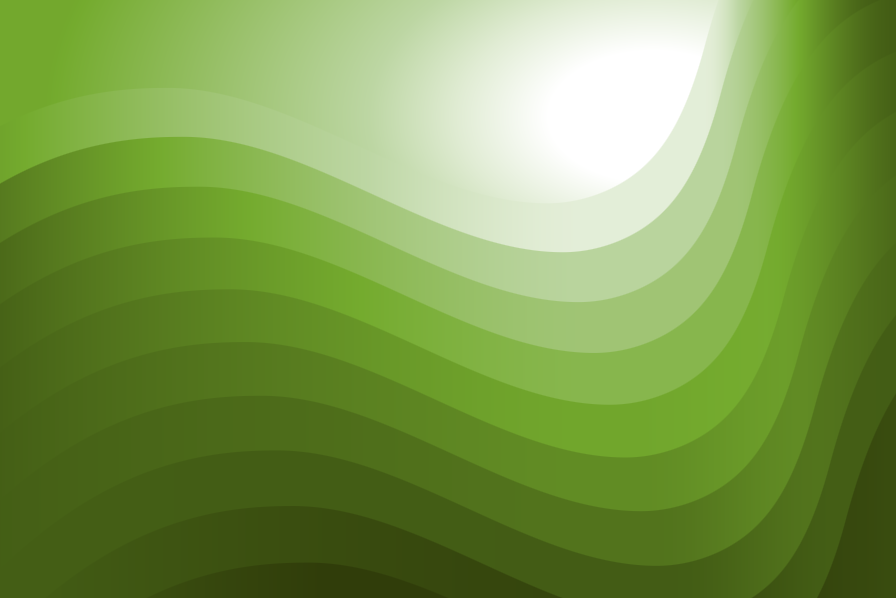
Write a Shadertoy shader that draws this background.

```glsl
// Green layered waves flowing around a white glow in the upper right.
// One wave profile is shifted down and right for each layer; every layer
// takes its colour from a shared ramp, darker with depth and at both sides.

// Colour ramp from white (0) to deep olive (1); w holds each stop's place.
vec3 greenRamp(float shade) {
    const vec4 stops[8] = vec4[8](
        vec4(1.00, 1.00, 1.00, 0.00), vec4(0.88, 0.925, 0.83, 0.10),
        vec4(0.74, 0.84, 0.64, 0.20), vec4(0.61, 0.76, 0.43, 0.36),
        vec4(0.455, 0.67, 0.18, 0.55), vec4(0.34, 0.48, 0.12, 0.75),
        vec4(0.26, 0.36, 0.08, 0.88), vec4(0.19, 0.24, 0.04, 1.00));
    vec3 color = stops[0].rgb;
    for (int i = 1; i < 8; i++) {
        float t = (shade - stops[i - 1].w) / (stops[i].w - stops[i - 1].w);
        color = mix(color, stops[i].rgb, clamp(t, 0.0, 1.0));
    }
    return color;
}

// Height of the wave above its valley, u being the distance right of it.
float waveHeight(float u) {
    float t = clamp(u / 0.264, 0.0, 1.0);
    float crest = 0.193 * smoothstep(0.0, 0.635, -u);
    float leftFall = 1.114 * pow(max(-0.635 - u, 0.0), 2.25);
    float rise = 0.264 * (0.56 * t * t + 0.44 * pow(t, 6.0));
    float shoulder = 0.367 * (1.0 - exp(-max(u - 0.264, 0.0) / 0.0977));
    return crest - leftFall + rise + shoulder;
}

// Valley point of the n-th wave edge, y measured down from the top.
vec2 valleyPoint(float n) {
    return vec2(0.916 + 0.0262 * n, 0.340 + 0.081 * n + 0.0008 * n * n);
}

// Ramp position inside the n-th layer.
float layerShade(float n, float x) {
    float k = n - 1.0;
    float u = x - valleyPoint(n).x;
    float shade = 0.09 + 0.13 * k - 0.0025 * k * k;
    float leftShade = 0.87 - 0.29 * exp(-0.9 * k);
    shade = mix(shade, leftShade, pow(clamp(1.0 - x / 0.977, 0.0, 1.0), 1.5));
    shade -= 0.1 * smoothstep(4.0, 7.0, n) * smoothstep(0.0, 0.254, u);
    return mix(shade, 0.88, smoothstep(0.234, 0.488, u));
}

void mainImage(out vec4 fragColor, in vec2 fragCoord) {
    vec2 uv = fragCoord / iResolution.xy;
    vec2 p = vec2(1.5 * uv.x, 1.0 - uv.y);

    // Backdrop: white glow fading to green on the left
    float glowDistance = length((p - vec2(1.094, 0.195)) * vec2(1.0, 1.6));
    vec3 color = greenRamp(min(0.666 * max(glowDistance - 0.176, 0.0), 0.56));

    // Layers, back to front
    for (int i = 0; i < 10; i++) {
        float n = float(i);
        vec2 valley = valleyPoint(n);
        float depth = p.y - valley.y + waveHeight(p.x - valley.x);
        float coverage = clamp(0.5 + depth / fwidth(depth), 0.0, 1.0);
        color = mix(color, greenRamp(layerShade(n + 1.0, p.x)), coverage);
    }
    fragColor = vec4(color, 1.0);
}
```
